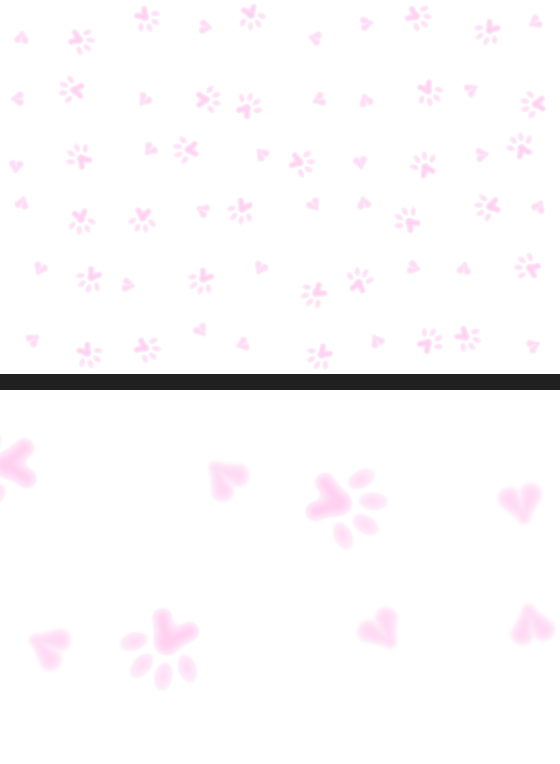
Top, the full canvas; bottom, a detail of the centre.
Reproduce this pattern procedurally as a Shadertoy shader.

```glsl
const vec3 PAPER = vec3(1.0);
const vec3 PALE_PINK = vec3(0.992, 0.945, 0.985);
const vec3 DEEP_PINK = vec3(1.0, 0.82, 0.945);
const vec2 GRID = vec2(10.0, 6.0);     // motifs across and up the canvas
const float JITTER = 0.48;             // wander inside a cell
const float MOTIF_SIZE = 0.026;        // motif unit, in canvas heights
const float PAW_SOFTNESS = 0.06;       // edge blur, in motif units
const float HEART_SOFTNESS = 0.11;
const float TINT_DEPTH = 0.36;         // distance from edge to full tint
const float PAW_CENTRE = 0.6;          // middle of the paw above its pad
const vec2 TOE_RADII = vec2(0.31, 0.49);
const float TAU = 6.2831853;

vec3 hash3(vec2 p) {
    vec3 q = fract(p.xyx * vec3(0.1031, 0.1030, 0.0973));
    q += dot(q, q.yxz + 33.33);
    return fract((q.xxy + q.yzz) * q.zyx);
}

mat2 rotation(float angle) {
    float c = cos(angle), s = sin(angle);
    return mat2(c, s, -s, c);
}

float smoothMin(float a, float b, float k) {
    float h = max(k - abs(a - b), 0.0) / k;
    return min(a, b) - 0.25 * h * h * k;
}

// Capsule whose radius changes from end a to end b
float taperedCapsule(vec2 p, vec2 a, vec2 b, float radiusA, float radiusB) {
    vec2 ab = b - a;
    float t = clamp(dot(p - a, ab) / dot(ab, ab), 0.0, 1.0);
    return length(p - a - ab * t) - mix(radiusA, radiusB, t);
}

// Two mirrored lobes that meet in one tip
float twinLobes(vec2 p, vec2 tip, vec2 lobe, float tipRadius, float lobeRadius, float blend) {
    float right = taperedCapsule(p, tip, lobe, tipRadius, lobeRadius);
    float left = taperedCapsule(vec2(-p.x, p.y), tip, lobe, tipRadius, lobeRadius);
    return smoothMin(right, left, blend);
}

float toe(vec2 p, vec2 centre, float tilt) {
    vec2 q = rotation(tilt) * (p - centre);
    return (length(q / TOE_RADII) - 1.0) * TOE_RADII.x;
}

float paw(vec2 p) {
    float pad = twinLobes(p, vec2(0.0, 0.32), vec2(0.52, -0.36), 0.38, 0.35, 0.3);
    vec2 side = vec2(abs(p.x), p.y);
    float toes = min(toe(side, vec2(1.03, 0.8), 0.8), toe(side, vec2(0.42, 1.42), 0.25));
    return min(pad, toes);
}

float heart(vec2 p) {
    return twinLobes(p, vec2(0.0, -0.52), vec2(0.37, 0.2), 0.22, 0.41, 0.15);
}

void mainImage(out vec4 fragColor, in vec2 fragCoord) {
    // One motif per jittered cell
    vec2 cellSize = vec2(iResolution.x / iResolution.y, 1.0) / GRID;
    vec2 gridPos = fragCoord / iResolution.xy * GRID;
    vec2 cell = floor(gridPos);
    vec3 rnd = hash3(cell + 7.0);
    vec2 offset = fract(gridPos) - 0.5 - (rnd.xy - 0.5) * JITTER;
    vec2 p = rotation(rnd.z * TAU) * (offset * cellSize / MOTIF_SIZE);

    // Each pair of cells holds one paw and one heart, in random order
    float swap = step(0.5, hash3(vec2(floor(cell.x * 0.5), cell.y) + 51.0).x);
    bool isPaw = mod(cell.x + swap, 2.0) < 0.5;
    if (isPaw) p.y += PAW_CENTRE;
    float dist = isPaw ? paw(p) : heart(p);

    // Tint deepens inwards and fades towards the far ends
    float tint = smoothstep(-0.08, TINT_DEPTH, -dist);
    tint *= isPaw ? 1.0 - 0.4 * smoothstep(0.4, 1.7, length(p)) : 0.72;
    vec3 ink = mix(PALE_PINK, DEEP_PINK, tint);

    // Soft edge, never thinner than a pixel
    float pixel = 1.0 / (iResolution.y * MOTIF_SIZE);
    float edge = max(isPaw ? PAW_SOFTNESS : HEART_SOFTNESS, 0.7 * pixel);
    float coverage = 1.0 - smoothstep(-edge, edge, dist);
    fragColor = vec4(mix(PAPER, ink, coverage), 1.0);
}
```
